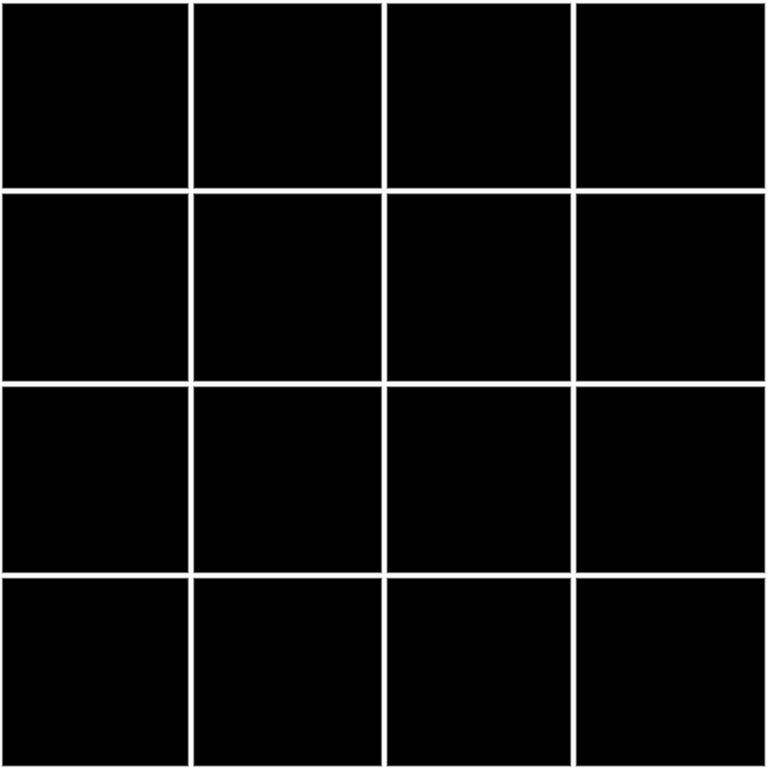
Give the GLSL for this pattern, as a WebGL 2 fragment shader.

```glsl
#version 300 es
precision highp float;
// Black square tiles in a 4 by 4 grid, parted by thin soft white lines.

#define CELLS 4.0
#define LINE_WIDTH 0.0072
#define EDGE_SOFTNESS 0.0018
#define TILE_COLOR vec3(0.0)
#define LINE_COLOR vec3(0.99)
// Small drift of each line from its even place, counted from the origin
#define COLUMN_DRIFT vec4(-0.0005, -0.0013, 0.0004, -0.0033)
#define ROW_DRIFT vec4(-0.001, 0.0007, 0.0, 0.0013)

uniform vec2 u_resolution;
out vec4 outColor;

// Coverage of the nearest grid line along one axis; wraps at the canvas edge
float gridLine(float position, vec4 drift, float softness) {
    float lineIndex = floor(position * CELLS + 0.5);
    float lineCenter = lineIndex / CELLS + drift[int(mod(lineIndex, CELLS))];
    float distanceToLine = abs(position - lineCenter);
    float halfWidth = 0.5 * LINE_WIDTH;
    return 1.0 - smoothstep(halfWidth - softness, halfWidth + softness, distanceToLine);
}

void main() {
    vec2 uv = gl_FragCoord.xy / u_resolution;
    vec2 softness = max(vec2(EDGE_SOFTNESS), 0.75 / u_resolution);

    // Columns and rows join into one grid
    float column = gridLine(uv.x, COLUMN_DRIFT, softness.x);
    float row = gridLine(uv.y, ROW_DRIFT, softness.y);
    outColor = vec4(mix(TILE_COLOR, LINE_COLOR, max(column, row)), 1.0);
}
```
